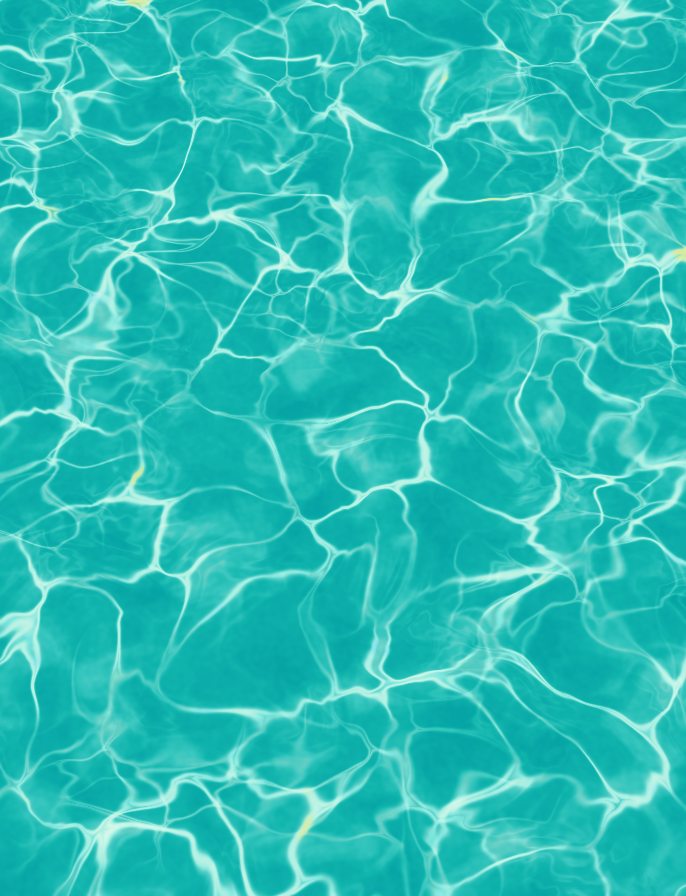
A Shadertoy shader for this texture:

```glsl
// Sunlit turquoise pool water: a web of caustic light lines, ribbons and soft haze.

const int TONES = 7;
const vec3 SUN_GOLD = vec3(0.93, 0.90, 0.45);
const vec3 SKY_BLUE = vec3(0.42, 0.85, 0.96);

vec2 hash22(vec2 p) {
    vec3 h = fract(p.xyx * vec3(0.1031, 0.1030, 0.0973));
    h += dot(h, h.yzx + 33.33);
    return fract((h.xx + h.yz) * h.zy);
}

float cornerSlope(vec2 corner, vec2 offset) {
    float angle = 6.2832 * hash22(corner).x;
    return dot(vec2(cos(angle), sin(angle)), offset);
}

// Gradient noise, about -1 to 1
float noise(vec2 p) {
    vec2 i = floor(p), f = fract(p);
    vec2 u = f * f * f * (f * (f * 6.0 - 15.0) + 10.0);
    vec2 e = vec2(1.0, 0.0);
    float low = mix(cornerSlope(i, f), cornerSlope(i + e.xy, f - e.xy), u.x);
    float high = mix(cornerSlope(i + e.yx, f - e.yx), cornerSlope(i + e.xx, f - e.xx), u.x);
    return 1.4 * mix(low, high, u.y);
}

float fbm(vec2 p) {
    float sum = 0.0, amplitude = 0.6;
    for (int i = 0; i < 4; i++) {
        sum += amplitude * noise(p);
        p = mat2(1.6, 1.2, -1.2, 1.6) * p + 17.3;
        amplitude *= 0.5;
    }
    return sum;
}

vec2 warp(vec2 p, float frequency, float amount) {
    vec2 s = p * frequency;
    return p + amount * vec2(noise(s + 31.7), noise(s + 74.2));
}

// Distance to the nearest cell border; negative where borders meet
float webDistance(vec2 p, float sharpness) {
    vec2 cell = floor(p), f = fract(p);
    vec2 home = vec2(0.0), toHome = vec2(0.0);
    float nearest = 9.0;
    for (int k = 0; k < 9; k++) {
        vec2 g = vec2(k % 3, k / 3) - 1.0;
        vec2 r = g + hash22(cell + g) - f;
        float d = dot(r, r);
        if (d < nearest) { nearest = d; home = g; toHome = r; }
    }
    float sum = 0.0;
    for (int k = 0; k < 25; k++) {
        vec2 g = home + vec2(k % 5, k / 5) - 2.0;
        vec2 r = g + hash22(cell + g) - f;
        vec2 across = r - toHome;
        if (dot(across, across) > 0.0001)
            sum += exp(-sharpness * dot(0.5 * (toHome + r), normalize(across)));
    }
    return -log(max(sum, 1e-9)) / sharpness;
}

// Folded light sheet: bright rim at the given half width, paler fill inside
float lightFold(float d, float halfWidth, float rimSize, float fill) {
    float x = d - halfWidth;
    return exp(-x * x / (rimSize * rimSize)) + fill * smoothstep(0.02, -0.03, x);
}

vec3 waterTone(float light) {
    vec3 tones[TONES] = vec3[TONES](
        vec3(0.02, 0.64, 0.645), vec3(0.07, 0.71, 0.68), vec3(0.22, 0.78, 0.75),
        vec3(0.40, 0.81, 0.77), vec3(0.48, 0.90, 0.87), vec3(0.66, 0.93, 0.88),
        vec3(0.82, 0.97, 0.91));
    float stops[TONES] = float[TONES](0.0, 0.2, 0.4, 0.56, 0.7, 0.88, 1.25);
    vec3 color = tones[0];
    for (int i = 1; i < TONES; i++)
        color = mix(color, tones[i], clamp((light - stops[i - 1]) / (stops[i] - stops[i - 1]), 0.0, 1.0));
    return color;
}

void mainImage(out vec4 fragColor, in vec2 fragCoord) {
    // Water plane, receding towards the top
    vec2 uv = fragCoord / iResolution.y;
    vec2 water = vec2((uv.x - 0.38) * (1.0 + 0.4 * uv.y), uv.y * (1.0 + 0.4 * uv.y)) * 7.8 + 20.0;
    vec2 flow = warp(warp(warp(water, 0.7, 0.5), 2.1, 0.15), 5.0, 0.045);

    // Main web, broken in places and swelling into ribbons in others
    float ribbon = smoothstep(0.2, 0.8, noise(water * 0.6 + 7.0));
    float d = webDistance(flow, 22.0);
    float strength = 0.18 + 0.5 * smoothstep(-0.5, 0.45, noise(water * 0.9 + 51.0) + 0.3 * noise(water * 2.5));
    float fill = 0.55 + 0.5 * fbm(flow * 2.0 + 3.0);
    float web = strength * lightFold(d, 0.006 + 0.11 * ribbon, 0.026, fill);
    float halo = 0.16 * strength * exp(-7.0 * max(d, 0.0));

    // Finer tangled lines, denser far away
    vec2 tangle = warp(warp(water * vec2(1.3, 1.6) + 40.0, 0.8, 0.65), 2.3, 0.17);
    float tangleMask = smoothstep(-0.15, 0.55, noise(water * 0.5 + 90.0) + 0.5 * (uv.y - 0.45));
    float tangleWidth = 0.01 + 0.09 * smoothstep(0.2, 0.7, noise(water + 15.0));
    float fine = 0.42 * tangleMask * lightFold(webDistance(tangle, 20.0), tangleWidth, 0.036, 0.4);

    // Open curling wisps
    float curl = noise(flow * 0.8 + 140.0) + 0.3 * noise(flow * 1.9 + 60.0);
    float wisp = 0.28 * smoothstep(-0.2, 0.5, noise(water * 0.8 + 33.0)) * exp(-curl * curl * 500.0);

    // Mottled haze and nested ripples
    float haze = fbm(flow * 1.2 + 11.0);
    float mist = smoothstep(-0.05, 0.6, fbm(warp(water, 1.6, 0.4) * 1.2 + 63.0));
    float ripplePatch = smoothstep(-0.15, 0.5, noise(water * 0.7 + 25.0));
    float ripples = ripplePatch * pow(0.5 + 0.5 * sin(24.0 * haze), 3.0);
    float grain = noise(water * 8.0) + noise(water * 15.0);

    float light = 0.10 + 0.2 * haze + 0.28 * mist + 0.14 * ripples + 0.035 * grain;
    float lines = web + (fine + wisp) * (1.0 - 0.7 * min(web, 1.0));
    light = max(light, 0.0) + halo + lines * (1.0 - 0.3 * mist);
    vec3 color = waterTone(light);

    // Refracted glints of gold and blue on the brightest lines
    float lit = smoothstep(0.5, 0.9, light);
    float gold = smoothstep(0.52, 0.75, noise(water * 1.7 + 130.0));
    float blue = smoothstep(0.5, 0.75, noise(water * 1.9 + 170.0));
    color = mix(color, SUN_GOLD, 0.6 * lit * gold);
    color = mix(color, SKY_BLUE, 0.5 * lit * blue);
    fragColor = vec4(color, 1.0);
}
```
